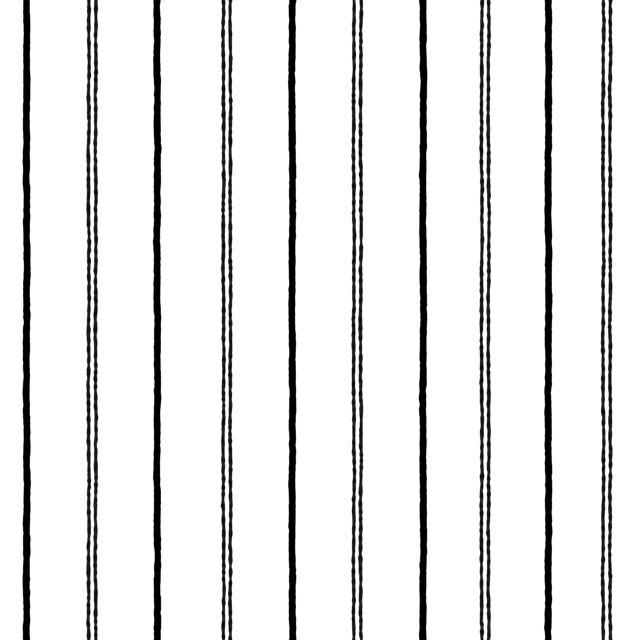
Write a Shadertoy shader that draws this pattern.

```glsl
// Ten upright ink stripes on white: five solid bars alternating with five
// pairs of thin threads. Sines drift the spacing and roughen the edges;
// noise along each thread gives it a beaded, hand-inked look.

#define STRIPES 10
#define FIRST_X 0.0417
#define SPACING 0.1007
#define BAR_HALF 0.0053
#define THREAD_HALF 0.0026
#define THREAD_OFFSET 0.0054
#define EDGE_SOFT 0.0013
#define ROUGHNESS 0.00055
#define BEADS 62.0
#define BAR_INK vec3(0.0)
#define THREAD_INK vec3(0.075, 0.08, 0.085)
#define PAPER vec3(1.0)

const float PI = 3.14159;

float hash(float n) {
    return fract(sin(n * 127.1) * 4375.85);
}

// Smooth value noise along one axis, from 0 to 1
float noise(float t, float seed) {
    float cell = floor(t);
    float f = fract(t);
    f = f * f * (3.0 - 2.0 * f);
    return mix(hash(cell + seed * 17.3), hash(cell + 1.0 + seed * 17.3), f);
}

// Uneven spacing: a regular step plus a few harmonics across the row
float stripeCentre(float i) {
    float a = PI * i / float(STRIPES - 1);
    return FIRST_X + SPACING * i
         + 0.0134 * sin(a) - 0.004 * sin(2.0 * a)
         - 0.0014 * sin(4.0 * a) + 0.0016 * sin(7.0 * a);
}

// Slow sway of a whole line, layered from sines
float sway(float y, float seed) {
    return 0.0004 * sin(2.0 * PI * (3.0 * y + hash(seed)))
         + 0.0003 * sin(2.0 * PI * (11.0 * y + hash(seed + 5.0)));
}

// Coverage of one line whose two edges are roughened separately
float inkLine(vec2 p, float centre, float halfWidth, float seed, float soft) {
    float x = p.x - centre - sway(p.y, seed);
    float edge = seed + (x > 0.0 ? 40.0 : 80.0);
    float rough = noise(p.y * 95.0, edge) + 0.6 * noise(p.y * 210.0, edge + 3.0) - 0.8;
    float d = abs(x) - halfWidth - 2.0 * ROUGHNESS * rough;
    return 1.0 - smoothstep(-soft, soft, d);
}

// Beads along a thread: -1 at the pinches, up to 1 at the swellings
float beads(float y, float seed) {
    float phase = BEADS * y + 1.5 * noise(y * 23.0, seed) + hash(seed);
    return sin(2.0 * PI * phase);
}

void mainImage(out vec4 fragColor, in vec2 fragCoord) {
    vec2 p = fragCoord / iResolution.xy;
    float soft = max(EDGE_SOFT, 0.6 / iResolution.x);
    vec3 colour = PAPER;

    for (int k = 0; k < STRIPES; k++) {
        float i = float(k);
        float centre = stripeCentre(i);
        if (k % 2 == 0) {
            // Solid bar
            float ink = inkLine(p, centre, BAR_HALF, i + 1.0, soft);
            colour = mix(colour, BAR_INK, ink);
        } else {
            // Pair of beaded threads
            for (float side = -1.0; side < 2.0; side += 2.0) {
                float seed = i + 20.0 + 7.0 * side;
                float bead = beads(p.y, seed);
                float halfWidth = THREAD_HALF + 0.00025 * bead;
                float ink = inkLine(p, centre + side * THREAD_OFFSET, halfWidth, seed, soft);
                vec3 tone = THREAD_INK * (0.8 + 0.6 * noise(p.y * 120.0, seed + 9.0) - 0.3 * bead);
                colour = mix(colour, tone, ink);
            }
        }
    }
    fragColor = vec4(colour, 1.0);
}
```
